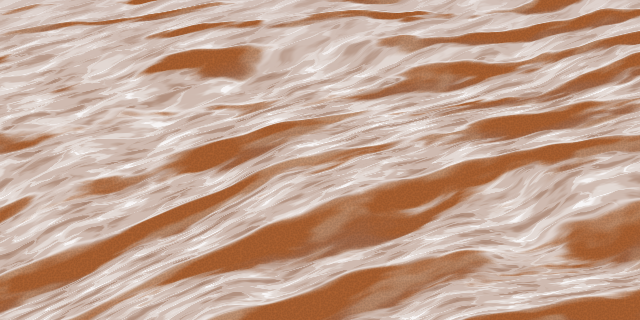
Write a Shadertoy shader that draws this texture.

```glsl
// Shallow rippling water with pale streaked crests over orange sand troughs.

vec2 hash2(vec2 p) {
    vec3 q = fract(p.xyx * vec3(0.1031, 0.1030, 0.0973));
    q += dot(q, q.yzx + 33.33);
    return fract((q.xx + q.yz) * q.zy);
}

// Layered, folded sines: smooth irregular swell, roughly -1 to 1.
float swell(vec2 p) {
    float sum = 0.0, amp = 0.5;
    for (int i = 0; i < 5; i++) {
        p = mat2(0.8, 0.6, -0.6, 0.8) * p * 1.7 + 2.3;
        sum += amp * sin(p.x + 1.2 * sin(p.y));
        amp *= 0.55;
    }
    return sum;
}

// Cellular noise: distances to the nearest and second nearest seed.
vec2 cells(vec2 p) {
    vec2 id = floor(p), nearest = vec2(9.0);
    for (int j = -1; j <= 1; j++)
    for (int i = -1; i <= 1; i++) {
        vec2 cell = id + vec2(i, j);
        float d = length(cell + hash2(cell) - p);
        nearest = d < nearest.x ? vec2(d, nearest.x) : vec2(nearest.x, min(nearest.y, d));
    }
    return nearest;
}

void mainImage(out vec4 fragColor, in vec2 fragCoord) {
    vec2 p = fragCoord / iResolution.y;

    // Ripple phase: slanted bands that narrow with distance.
    float depth = 1.28 - p.y;
    float along = (p.x - 1.0) / sqrt(depth);
    float band = -4.6 * log(depth) - 1.35 * p.x;
    float bend = 0.42 * swell(vec2(along * 1.4, band * 0.5));
    float phase = band + bend + 0.1;
    float f = fract(phase);

    // Fine streaks and filaments, slightly steeper than the crests.
    float across = p.y - 0.30 * p.x + bend * depth / 4.6;
    float streak = swell(vec2(p.x * 10.0, across * 62.0));
    vec2 net = cells(vec2(p.x * 6.0, across * 34.0) + 0.4 * streak);
    float filament = 1.0 - smoothstep(0.0, 0.22, net.y - net.x);

    // How far the sand shows through, broken into lenses along each trough.
    float trough = sin(3.14159 * pow(f, 1.3));
    float lens = swell(vec2(along * 2.7, phase * 2.3) + 4.0);
    float bare = trough - 0.67 + 0.72 * lens * (0.4 + 0.6 * trough);
    bare -= 0.55 * max(p.y - 0.5 * p.x, -0.12);
    bare += 2.0 * f * (1.0 - f) * (1.0 - f) * streak;

    // Water: mauve shadow, pale body, bright glints and a few dark flecks.
    float tone = 0.42 + 0.55 * streak + 0.3 * filament;
    vec3 water = mix(vec3(0.70, 0.57, 0.50), vec3(0.81, 0.73, 0.69), smoothstep(0.0, 0.35, tone));
    water = mix(water, vec3(0.89, 0.85, 0.83), smoothstep(0.5, 0.75, tone));
    water = mix(water, vec3(0.97, 0.96, 0.96), smoothstep(0.85, 1.1, tone));
    water = mix(water, vec3(0.52, 0.37, 0.30), 0.8 * smoothstep(0.05, 0.25, -tone));
    water = mix(water, vec3(0.84, 0.78, 0.76), 0.4 * smoothstep(0.7, 1.0, p.y));

    // Sand: orange core, dull lower flank, milky veils and fine grain.
    float cloud = swell(vec2(p.x * 6.0, across * 17.0) - 3.0);
    vec3 sand = mix(vec3(0.71, 0.51, 0.38), vec3(0.64, 0.36, 0.18),
                    smoothstep(0.02, 0.42, bare + 0.22 * cloud));
    float dull = 1.0 - smoothstep(0.25, 0.6, f + 0.25 * cloud);
    sand = mix(sand, vec3(0.60, 0.39, 0.28), 0.85 * dull);
    sand = mix(sand, vec3(0.74, 0.58, 0.46), 0.6 * smoothstep(0.2, 0.8, -cloud));
    sand *= 0.94 + 0.13 * cells(p * 150.0).x;

    // Blend: crisp upper edge, soft lower edge, and a bright rim above.
    float soft = mix(0.2, 0.09, smoothstep(0.4, 0.7, f));
    vec3 color = mix(water, sand, smoothstep(-soft, soft, bare - 0.05));
    float rim = exp(-pow((bare + 0.07) / 0.06, 2.0)) * smoothstep(0.4, 0.75, f);
    color = mix(color, vec3(0.93, 0.90, 0.89), 0.6 * rim);
    fragColor = vec4(color, 1.0);
}
```
